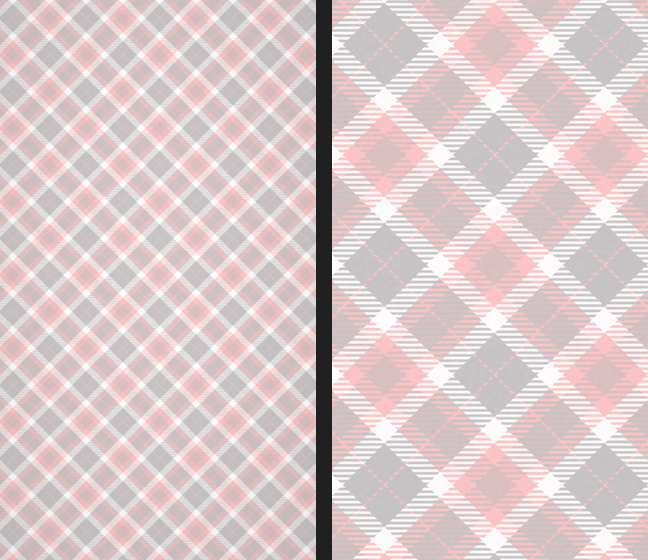
Left, the full canvas; right, a detail of the centre.
A Shadertoy shader for this pattern:

```glsl
float hash(vec2 p) {
    return fract(sin(dot(p, vec2(127.1, 311.7))) * 43758.55);
}

// Share of a filter of width w, centred on t, that lies between a and b
float coverage(float t, float a, float b, float w) {
    return max(min(b, t + 0.5 * w) - max(a, t - 0.5 * w), 0.0) / w;
}

// Thread colour across one sett: grey, white, pink, dusty centre, mirrored
vec3 sett(float u, float w) {
    vec3 grey = vec3(0.775, 0.76, 0.765);
    vec3 pink = vec3(0.975, 0.76, 0.77);
    float t = abs(fract(u + 0.5) - 0.5);
    vec3 col = grey;
    col = mix(col, vec3(0.985, 0.975, 0.975), coverage(t, 0.19, 0.31, w));
    col = mix(col, pink, coverage(t, 0.31, 0.41, w));
    col = mix(col, vec3(0.85, 0.745, 0.75), coverage(t, 0.41, 0.6, w));
    return mix(col, pink, coverage(t, -0.007, 0.007, w));
}

// Running integral of a half-on, half-off square wave
float squareIntegral(float x) {
    return 0.5 * floor(x) + min(fract(x), 0.5);
}

void mainImage(out vec4 fragColor, in vec2 fragCoord) {
    float tile = 0.2322 * iResolution.x;
    vec2 p = (fragCoord - vec2(0.505, 1.018) * iResolution.x) / tile;
    float edge = 1.4 / tile;

    // Diagonal warp and weft
    vec3 warp = sett(p.x + p.y, edge);
    vec3 weft = sett(p.x - p.y, edge);

    // Horizontal twill ribs, filtered to the pixel size
    float rib = p.y * 42.0;
    float ribWidth = 1.5 * 42.0 / tile;
    float twill = (squareIntegral(rib + 0.5 * ribWidth)
                 - squareIntegral(rib - 0.5 * ribWidth)) / ribWidth;
    vec3 col = mix(warp, weft, twill);

    // Soft shading towards the borders and a faint grain
    vec2 q = fragCoord / iResolution.xy - vec2(0.5, 0.55);
    col *= 1.01 - 0.12 * dot(q, q);
    col += 0.012 * (hash(floor(p * 60.0)) - 0.5);

    fragColor = vec4(clamp(col, 0.0, 1.0), 1.0);
}
```
